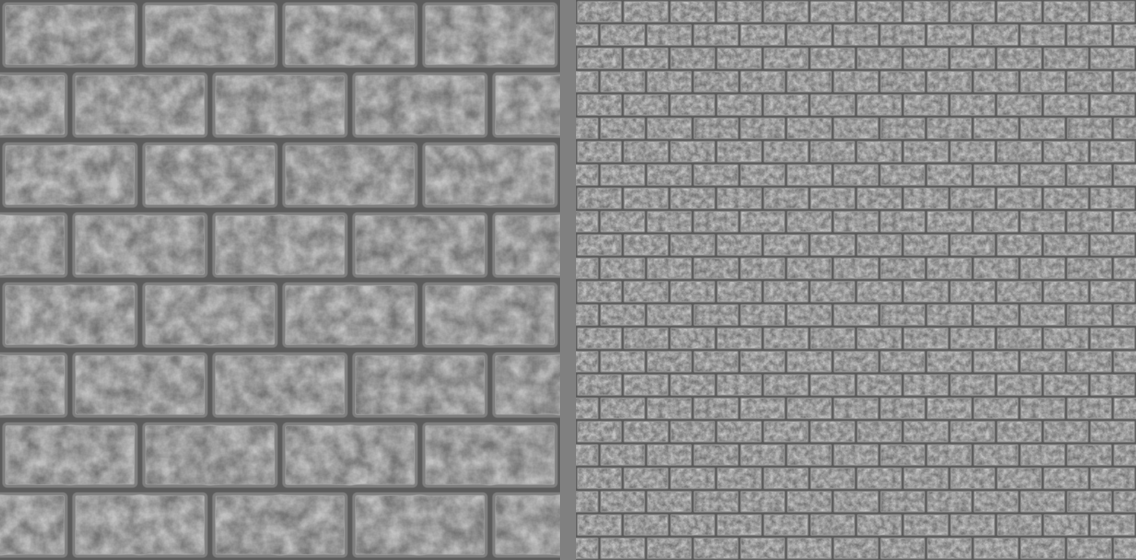
Left: one tile. Right: repeated 3 by 3.
A WebGL 2 fragment shader for this texture:

```glsl
#version 300 es
precision highp float;
// Running-bond wall of grey stone blocks: rounded-box distances give the dark joint,
// the flat rim and a thin worn highlight; wrapped gradient noise mottles each face.
// Every lattice wraps on the unit canvas, so the wall tiles without a seam.

#define BRICKS vec2(4.0, 8.0)   // blocks across, courses down (even)
#define JOINT 0.0083            // full width of the mortar
#define RIM 0.0054              // width of the flat border
#define CORNER 0.0090           // outer corner radius
#define GLINT 0.0026            // width of the light inner edge
#define GRAIN 32.0              // noise cells across the canvas
#define CONTRAST 0.215          // strength of the mottling
#define MORTAR_COLOR vec3(0.36)
#define RIM_COLOR vec3(0.50)
#define STONE_COLOR vec3(0.608)
#define GLINT_COLOR vec3(0.69)

uniform vec2 u_resolution;
out vec4 outColor;

// Integer hash of a lattice point and a seed, to 0..1
float hash(vec2 cell, float seed) {
    uvec3 v = uvec3(cell, seed) * uvec3(1597u, 7919u, 3571u);
    uint h = (v.x ^ (v.y << 8) ^ (v.z << 4)) + v.x * 31u + v.y + v.z;
    h = (h ^ (h >> 16)) * 73244475u;
    h = (h ^ (h >> 15)) * 73244475u;
    h ^= h >> 16;
    return float(h >> 8) / 16777216.0;
}

// Dot product of a lattice gradient with the offset from it
float slope(vec2 cell, vec2 offset, float period, float seed) {
    float angle = 6.28319 * hash(mod(cell, period), seed);
    return dot(vec2(cos(angle), sin(angle)), offset);
}

// Gradient noise that wraps after a whole period
float gradientNoise(vec2 p, float period, float seed) {
    vec2 i = floor(p), f = p - i;
    vec2 w = f * f * f * (f * (f * 6.0 - 15.0) + 10.0);
    vec2 e = vec2(1.0, 0.0);
    float low = mix(slope(i, f, period, seed),
                    slope(i + e.xy, f - e.xy, period, seed), w.x);
    float high = mix(slope(i + e.yx, f - e.yx, period, seed),
                     slope(i + e.xx, f - e.xx, period, seed), w.x);
    return mix(low, high, w.y);
}

// Layered noise; each octave is shifted to hide the lattice
float mottle(vec2 p, float seed) {
    float sum = 0.0, amplitude = 1.0, period = GRAIN;
    for (int octave = 0; octave < 4; octave++) {
        float shift = 0.37 * float(octave);
        sum += amplitude * gradientNoise(p * period + shift, period, seed + float(octave));
        amplitude *= 0.5;
        period *= 2.0;
    }
    return sum;
}

float roundedBox(vec2 p, vec2 halfSize, float radius) {
    vec2 q = abs(p) - halfSize + radius;
    return length(max(q, 0.0)) + min(max(q.x, q.y), 0.0) - radius;
}

void main() {
    vec2 uv = gl_FragCoord.xy / u_resolution;
    float pixel = 1.0 / min(u_resolution.x, u_resolution.y);

    // Block layout: alternate courses move by half a block
    vec2 grid = uv * BRICKS;
    float course = floor(grid.y);
    grid.x += 0.5 * (1.0 - mod(course, 2.0));
    vec2 id = mod(floor(grid), BRICKS);
    vec2 local = (fract(grid) - 0.5) / BRICKS;
    float depth = -roundedBox(local, 0.5 / BRICKS - 0.5 * JOINT, CORNER);

    // Mottled face, with its own noise and a slight tone shift per block
    float seed = 8.0 * (id.x + id.y * BRICKS.x);
    float tone = 0.012 * (hash(id, 997.0) - 0.5);
    vec3 face = STONE_COLOR + tone + CONTRAST * mottle(uv, seed);
    face = clamp(face, 0.46, 0.76);

    // Worn inner edge: bows outward at mid length and wavers a little
    float bow = 0.0014 * exp(-pow(local.x / 0.009, 2.0));
    float waver = 0.0008 * gradientNoise(uv * GRAIN, GRAIN, seed + 5.0);
    float inner = depth - RIM + bow + waver;
    float glint = 1.0 - smoothstep(0.3 * GLINT, GLINT + bow, inner);
    face = mix(face, GLINT_COLOR, 0.5 * glint);

    // Stack mortar, rim and face with smooth edges
    vec3 color = mix(MORTAR_COLOR, RIM_COLOR, smoothstep(-pixel, pixel, depth));
    color = mix(color, face, smoothstep(-pixel, pixel, inner));
    outColor = vec4(color, 1.0);
}
```
